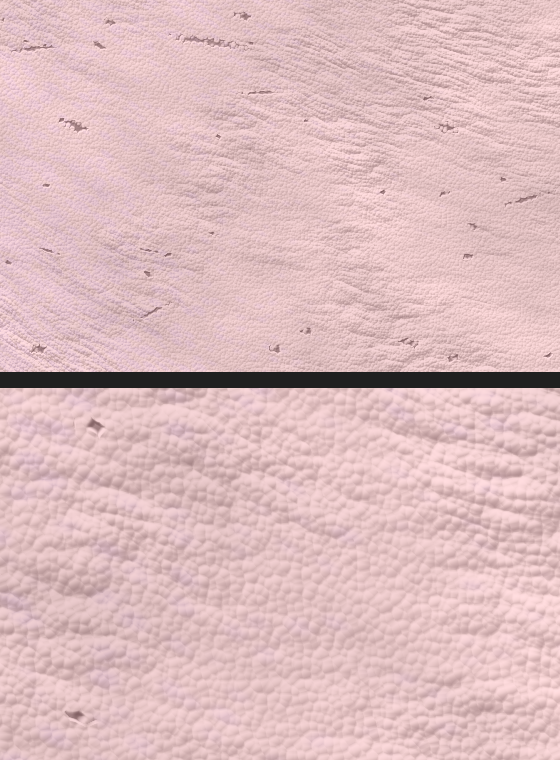
Top: the whole. Bottom: its middle third, enlarged.
A Shadertoy shader for this texture:

```glsl
const vec3 BASE = vec3(0.892, 0.762, 0.762);
const vec3 LIT = vec3(0.985, 0.85, 0.86);
const vec3 SHADOW = vec3(0.56, 0.43, 0.44);
const vec3 HOLLOW = vec3(0.46, 0.33, 0.34);
const vec3 LILAC = vec3(-0.002, -0.004, 0.048);

const vec2 LIGHT_STEP = vec2(-0.0015, 0.0027);
const float GRAIN_FREQ = 150.0;
const float GRAIN_DEPTH = 0.15;
const vec2 STREAK_FREQ = vec2(16.0, 74.0);
const float STREAK_DEPTH = 0.33;
const vec2 CRUMB_FREQ = vec2(24.0, 44.0);
const float CRUMB_DEPTH = 0.50;
const vec2 SWEEP_FREQ = vec2(4.0, 20.0);
const float SWEEP_DEPTH = 0.50;
const float DENT_DEPTH = 0.5;
const float BROAD_TONE = 0.035;

// Random pair in 0..1
vec2 hash2(vec2 p) {
    vec3 q = fract(p.xyx * vec3(0.1031, 0.1030, 0.0973));
    q += dot(q, q.yzx + 33.33);
    return fract((q.xx + q.yz) * q.zy);
}

// Cellular noise: overlapping domes of uneven height
float domes(vec2 p) {
    vec2 cell = floor(p);
    float top = 0.0;
    for (int j = -1; j <= 1; j++)
    for (int i = -1; i <= 1; i++) {
        vec2 id = cell + vec2(i, j);
        vec2 r = hash2(id + 50.0);
        vec2 d = id + r - p;
        top = max(top, 1.0 - 0.6 * fract(r.x * 7.0 + r.y * 5.0) - dot(d, d));
    }
    return top;
}

// Bends the plane so that its rows follow the trowel strokes
vec2 strokeSpace(vec2 p) {
    float bend = 0.62 * p.x - 0.19 * p.x * p.x;
    bend += 0.06 * sin(3.1 * p.x + 3.4 * p.y);
    bend += 0.006 * sin(15.0 * p.x - 9.0 * p.y) + 0.003 * sin(41.0 * p.x + 23.0 * p.y);
    return vec2(p.x, p.y + bend);
}

// 0 on smooth plaster, 1 on rough patches
float roughness(vec2 p) {
    float s = sin(4.3 * p.x + 1.8 * sin(3.7 * p.y) + 2.4);
    s += sin(6.1 * p.y - 2.9 * p.x + 1.5 * sin(5.2 * p.x));
    s += 0.6 * sin(11.0 * p.x + 8.0 * p.y + 2.0 * sin(7.0 * p.y));
    s += 3.0 * (domes(strokeSpace(p) * vec2(6.0, 13.0)) - 0.55);
    return smoothstep(-1.3, 1.9, s);
}

// Scattered ragged hollows; size is half length and half width
float dents(vec2 p, float grid, float chance, vec2 size) {
    vec2 cell = floor(p * grid);
    float ragged = 1.3 * (domes(p * 95.0) - 0.55);
    float depth = 0.0;
    for (int j = -1; j <= 1; j++)
    for (int i = -1; i <= 1; i++) {
        vec2 id = cell + vec2(i, j);
        vec2 place = hash2(id + 17.0 + grid);
        vec2 kind = hash2(id + 91.0 + grid);
        vec2 d = p - (id + place) / grid;
        float angle = 0.9 * (kind.y - 0.5);
        d = mat2(cos(angle), -sin(angle), sin(angle), cos(angle)) * d;
        float r = length(d / (size * mix(0.4, 1.0, place.x * place.y * 2.0)));
        depth = max(depth, step(kind.x, chance) * (1.0 - smoothstep(0.1, 1.0, r + ragged)));
    }
    return depth;
}

float hollows(vec2 p) {
    float pits = dents(p, 9.0, 0.30, vec2(0.021, 0.010));
    float gouges = dents(p, 3.2, 0.30, vec2(0.085, 0.008));
    return max(pits, 0.8 * gouges);
}

float relief(vec2 p, float rough) {
    vec2 s = strokeSpace(p);
    float h = GRAIN_DEPTH * domes(p * GRAIN_FREQ) * mix(0.8, 1.2, rough);
    h += STREAK_DEPTH * domes(s * STREAK_FREQ) * mix(0.15, 1.0, rough);
    h += CRUMB_DEPTH * domes(s * CRUMB_FREQ + 7.0) * mix(0.12, 1.0, rough);
    h += SWEEP_DEPTH * domes(s * SWEEP_FREQ + 3.0) * mix(0.3, 1.0, rough);
    return h - DENT_DEPTH * hollows(p);
}

// Slow light and dark drift of the coat, about -1..1
float broadTone(vec2 p) {
    float t = 0.5 * sin(5.0 * p.x + 2.0 * sin(4.0 * p.y) + 1.0);
    t += 0.4 * sin(9.0 * p.y + 4.0 * p.x + 1.5 * sin(6.0 * p.x));
    return t + 1.6 * (domes(strokeSpace(p) * vec2(7.0, 16.0) + 9.0) - 0.55);
}

void mainImage(out vec4 fragColor, in vec2 fragCoord) {
    vec2 p = fragCoord / iResolution.y;

    // Slope towards the light
    float rough = roughness(p);
    float slope = relief(p, rough) - relief(p + LIGHT_STEP, rough);

    // Lilac bloom in flecks, strongest on the left
    float bloom = 0.62 - 0.62 * p.x + 0.12 * sin(5.0 * p.y + 4.0 * p.x);
    bloom += 1.2 * (domes(strokeSpace(p) * vec2(30.0, 60.0)) - 0.55);
    vec3 colour = BASE + LILAC * smoothstep(0.2, 0.8, bloom);

    // Lit faces, shaded faces and hollows
    colour = mix(colour, LIT, 1.0 - exp(-13.0 * max(slope, 0.0)));
    colour = mix(colour, SHADOW, 1.0 - exp(-4.2 * max(-slope, 0.0)));
    colour *= 1.0 + BROAD_TONE * (broadTone(p) - 0.7 * (rough - 0.5));
    colour = mix(colour, HOLLOW, 0.6 * hollows(p));
    fragColor = vec4(colour, 1.0);
}
```
